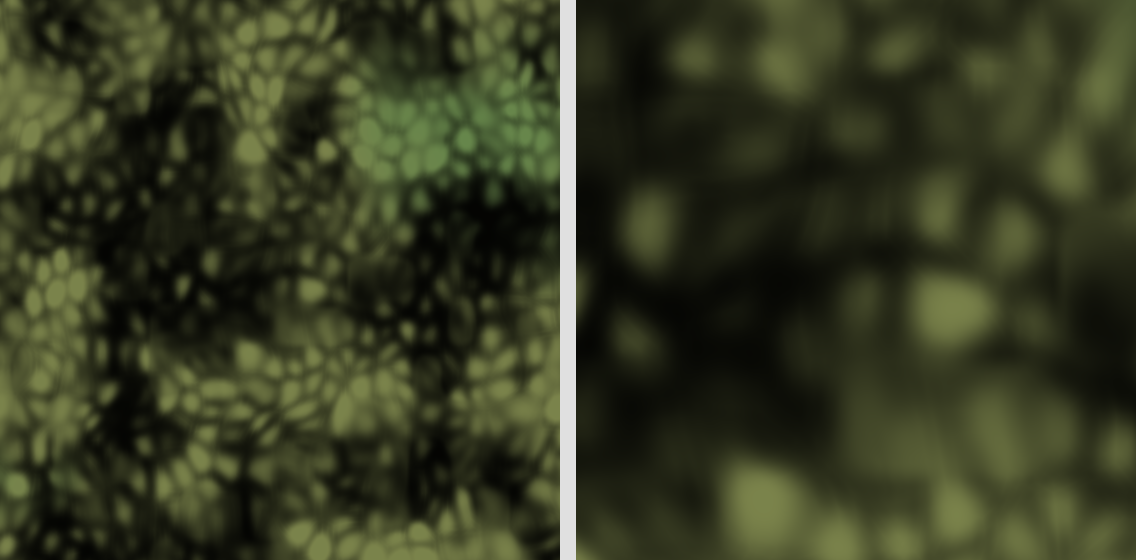
Left: the whole. Right: its middle third, enlarged.
Give the GLSL for this texture, as a WebGL 2 fragment shader.

```glsl
#version 300 es
precision highp float;

uniform vec2 u_resolution;
out vec4 fragColor;

vec2 hash22(vec2 p) {
    vec3 q = fract(p.xyx * vec3(0.1031, 0.1030, 0.0973));
    q += dot(q, q.yzx + 33.33);
    return fract((q.xx + q.yz) * q.zy);
}

float valueNoise(vec2 p) {
    vec2 cell = floor(p);
    vec2 f = fract(p);
    vec2 w = f * f * f * (f * (f * 6.0 - 15.0) + 10.0);
    float bottom = mix(hash22(cell).x, hash22(cell + vec2(1.0, 0.0)).x, w.x);
    float top = mix(hash22(cell + vec2(0.0, 1.0)).x, hash22(cell + 1.0).x, w.x);
    return mix(bottom, top, w.y);
}

float fbm(vec2 p, int octaves) {
    float sum = 0.0;
    float weight = 0.5;
    float total = 0.0;
    for (int i = 0; i < octaves; i++) {
        sum += weight * valueNoise(p);
        total += weight;
        weight *= 0.5;
        p = mat2(1.6, 1.2, -1.2, 1.6) * p + 17.3;
    }
    return sum / total;
}

// Bends the plane so that grains vary in size and direction
vec2 warp(vec2 p, float frequency, float amount) {
    vec2 offset = vec2(fbm(p * frequency + 41.0, 2), fbm(p * frequency + 83.0, 2));
    return p + amount * (offset - 0.5);
}

// One grain field: brightness falls to zero at the cell borders
float grainLight(vec2 p, float jitter, float softness) {
    vec2 cell = floor(p);
    vec2 nearestId = cell;
    float nearest = 8.0;
    float second = 8.0;
    for (int y = -1; y <= 1; y++) {
        for (int x = -1; x <= 1; x++) {
            vec2 id = cell + vec2(x, y);
            float d = length(id + 0.5 + jitter * (hash22(id) - 0.5) - p);
            second = min(second, max(nearest, d));
            if (d < nearest) {
                nearest = d;
                nearestId = id;
            }
        }
    }
    float shade = mix(0.5, 1.0, hash22(nearestId + 57.0).y);
    return shade * smoothstep(0.0, softness, second - nearest);
}

// Averages the grains under a small bell-shaped window
float blurredGrains(vec2 p, vec2 density, float softness, float radius) {
    float sum = 0.0;
    for (int y = -1; y <= 1; y++) {
        for (int x = -1; x <= 1; x++) {
            vec2 tap = vec2(x, y);
            float weight = exp2(-dot(tap, tap));
            sum += weight * grainLight((p + radius * tap) * density, 0.95, softness);
        }
    }
    return sum / 4.0;
}

// Irregular patch that fades from 1 to 0
float tintPatch(vec2 p, vec2 center, float radius) {
    float d = length(p - center) + 0.16 * (fbm(p * 6.0 + 9.0, 2) - 0.5);
    return 1.0 - smoothstep(0.2 * radius, radius, d);
}

void main() {
    vec2 uv = gl_FragCoord.xy / u_resolution.y;

    const vec3 OLIVE = vec3(0.480, 0.513, 0.293);
    const vec3 MOSS = vec3(0.400, 0.525, 0.293);
    const vec3 SHADOW = vec3(0.014, 0.016, 0.008);

    // Blurred grains over broad clumps; bright clumps have thinner gaps
    float clumps = fbm(uv * vec2(9.0, 6.5) + 5.0, 3) - 0.5;
    float softness = mix(0.95, 0.65, smoothstep(-0.2, 0.2, clumps));
    vec2 bent = warp(uv, 6.0, 0.055);
    float grains = blurredGrains(bent, vec2(24.0, 18.0), softness, 0.0095);

    // Neighbouring grains merge here and there
    float merging = smoothstep(0.5, 0.75, valueNoise(uv * vec2(17.0, 12.0) + 31.0));
    grains = mix(grains, 0.35, 0.5 * merging);
    float light = smoothstep(-0.22, 1.05, 0.18 + grains + 1.2 * clumps);

    // Greener area in the upper right, and a small one at the left edge
    float green = max(tintPatch(uv, vec2(0.86, 0.74), 0.30),
                      0.6 * tintPatch(uv, vec2(0.0, 0.15), 0.12));
    vec3 color = mix(SHADOW, mix(OLIVE, MOSS, green), light);

    fragColor = vec4(color, 1.0);
}
```
